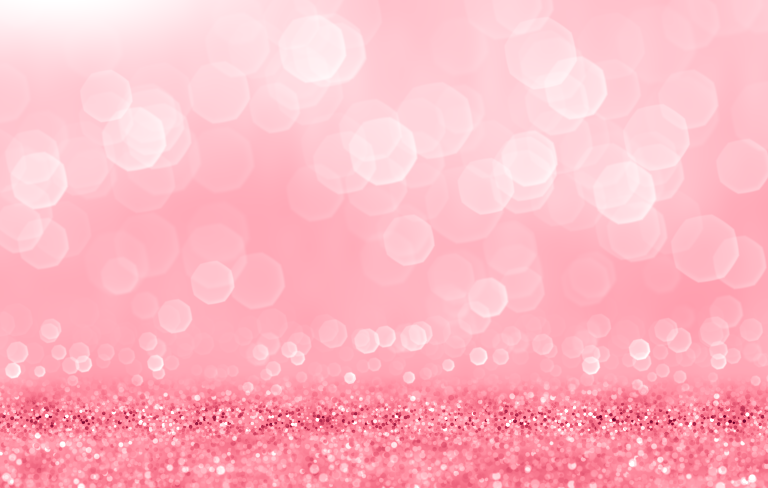
A Shadertoy shader for this background:

```glsl
const float FOCUS_Y = 0.14;     // height of the sharp glitter band
const float GLITTER_TOP = 0.24; // where the glitter has faded out
const float FINE_GRAIN = 0.0068;
const float GRAIN_GROWTH = 1.55;
const int LARGE_DISCS = 85;
const int CLUSTER_DISCS = 6;
const float CLUSTER_SPREAD = 0.05;
const float SMALL_CELL = 0.034;
const float SIDES = 8.0;
const float DISC_STRENGTH = 0.4;
const vec2 RIM_SIDE = vec2(0.8, -0.6);
const vec2 CORNER_GLOW = vec2(0.12, 1.05);
const vec2 CORNER_SIZE = vec2(0.46, 0.17);
const int LIGHTS = 8;           // main lights that the clusters gather around
const vec2 LIGHT[LIGHTS] = vec2[](vec2(1.28, 0.605), vec2(1.085, 0.675), vec2(0.275, 0.715),
    vec2(0.785, 0.69), vec2(1.0, 0.39), vec2(0.64, 0.9), vec2(0.08, 0.63), vec2(1.18, 0.82));

float hash(vec2 p) {
    vec3 q = fract(vec3(p.xyx) * 0.1031);
    q += dot(q, q.yzx + 33.33);
    return fract((q.x + q.y) * q.z);
}
vec2 hash2(vec2 p) { return vec2(hash(p + 17.3), hash(p + 71.9)); }

float noise(vec2 p) {
    vec2 i = floor(p), f = fract(p);
    f = f * f * (3.0 - 2.0 * f);
    return mix(mix(hash(i), hash(i + vec2(1, 0)), f.x),
               mix(hash(i + vec2(0, 1)), hash(i + vec2(1, 1)), f.x), f.y);
}

float glow(vec2 p, vec2 centre, vec2 size) {
    vec2 d = (p - centre) / size;
    return exp(-dot(d, d));
}

// Broad light shared by the backdrop and the discs
float lightMap(vec2 p) {
    float sum = 0.0;
    for (int i = 0; i < LIGHTS; i++) sum += glow(p, LIGHT[i], vec2(0.17, 0.14));
    return min(sum, 1.3);
}

// Pink ramp driven by one lightness value
vec3 pinkTone(float light) {
    float shade = max(0.6 - light, 0.0);
    return clamp(vec3(1.0 - 1.65 * shade * shade, light, mix(0.165, 1.0, light)), 0.0, 1.0);
}

// Soft polygon with a brighter rim on one side
float bokeh(vec2 d, float radius, float edge) {
    float dist = length(d);
    if (dist > radius * 1.4) return 0.0;
    float sector = 6.28319 / SIDES;
    float angle = mod(atan(d.y, d.x) + 0.2, sector) - 0.5 * sector;
    float side = dist * mix(1.0, cos(angle), 0.7) - radius * 0.96;
    float fill = 1.0 - smoothstep(-edge, edge, side);
    float rim = exp(-pow((side + edge) / (radius * 0.06 + edge), 2.0));
    float facing = 0.5 + 0.5 * dot(d / max(dist, 1e-4), RIM_SIDE);
    return fill * (0.65 + 0.35 * facing * dist / radius + 0.6 * rim * facing);
}

float discRadius(float y) { return 0.008 + 0.058 * smoothstep(0.14, 0.6, y); }

// Overlapping grains of random lightness above a darkest value
float glitter(vec2 p, float cell, float darkest, float pixel) {
    vec2 q = p / cell, id = floor(q);
    float soft = max(0.16, 0.6 * pixel / cell), light = 0.5;
    for (int k = 0; k < 9; k++) {
        vec2 c = id + vec2(k % 3 - 1, k / 3 - 1);
        vec2 centre = c + 0.5 + 0.8 * (hash2(c) - 0.5);
        float radius = 0.3 + 0.3 * hash(c + 5.1);
        float spark = smoothstep(0.82, 0.95, hash(c + 43.7));
        float value = mix(darkest, 0.8, hash(c + 29.4)) + 0.45 * spark;
        float mask = 1.0 - smoothstep(radius - soft, radius + soft, length(q - centre));
        light = mix(light, value, 0.9 * mask);
    }
    return light;
}

void mainImage(out vec4 fragColor, in vec2 fragCoord) {
    float pixel = 1.0 / iResolution.y;
    vec2 p = fragCoord * pixel;
    float aspect = iResolution.x * pixel;
    // Backdrop
    float light = mix(0.57, 0.645, smoothstep(0.13, 0.27, p.y));
    light += 0.11 * smoothstep(0.4, 0.95, p.y) + 0.06 * lightMap(p);
    light += 0.08 * (noise(p * 5.0) - 0.5) + 0.03 * (noise(p * vec2(22.0, 12.0)) - 0.5);
    // Large scattered discs: many faint, few bright
    for (int i = 0; i < LARGE_DISCS; i++) {
        float n = float(i);
        vec2 rnd = hash2(vec2(n, 3.0));
        vec2 centre = fract(n * vec2(0.7549, 0.5698) + 0.3 * hash2(vec2(n, 57.0)));
        centre = vec2(centre.x * aspect, mix(0.27, 1.04, centre.y));
        float radius = discRadius(centre.y) * mix(0.75, 1.25, rnd.x);
        float shape = bokeh(p - centre, radius, max(pixel, mix(0.007, 0.002, rnd.y)));
        if (shape > 0.0) light = mix(light, 1.0, shape * (0.07 + 0.25 * pow(rnd.y, 3.0)));
    }
    // Clusters spiral out of each main light and grow fainter
    for (int i = 0; i < LIGHTS * CLUSTER_DISCS; i++) {
        float n = float(i / LIGHTS), turn = 2.4 * n + 2.0 * float(i % LIGHTS);
        vec2 centre = LIGHT[i % LIGHTS] + CLUSTER_SPREAD * sqrt(n) * vec2(cos(turn), sin(turn));
        float radius = discRadius(centre.y) * mix(0.85, 1.1, hash(vec2(i, 4.0)));
        float power = DISC_STRENGTH / (1.0 + n);
        light = mix(light, 1.0, min(power * bokeh(p - centre, radius, max(pixel, 0.003)), 0.9));
    }
    // Small discs hovering above the glitter
    for (int k = 0; k < 9; k++) {
        vec2 c = floor(p / SMALL_CELL) + vec2(k % 3 - 1, k / 3 - 1);
        vec2 centre = (c + hash2(c + 9.0)) * SMALL_CELL;
        float band = smoothstep(0.15, 0.2, centre.y) * (1.0 - smoothstep(0.22, 0.38, centre.y));
        float power = band * (0.06 + 0.95 * pow(hash(c + 2.6), 5.0));
        float radius = discRadius(centre.y) * mix(0.75, 1.15, hash(c + 8.2));
        light = mix(light, 1.0, min(power * bokeh(p - centre, radius, max(pixel, 0.002)), 0.95));
    }
    // Glitter, coarser and softer away from the focus
    float away = p.y - FOCUS_Y;
    float medium = FINE_GRAIN * GRAIN_GROWTH;
    float grains = glitter(p, medium * GRAIN_GROWTH, 0.36, pixel);
    grains = mix(grains, glitter(p + 3.7, medium, 0.24, pixel), 0.35 + 0.65 * exp(-pow(away / 0.07, 2.0)));
    float sharp = exp(-pow(away / 0.03, 2.0));
    grains = mix(grains, 1.3 * glitter(p + 7.1, FINE_GRAIN, 0.1, pixel) - 0.14, sharp);
    grains += 0.18 * (noise(p * vec2(14.0, 22.0)) - 0.5);
    light = mix(light, grains, 1.0 - smoothstep(FOCUS_Y + 0.02, GLITTER_TOP, p.y));
    // White corner
    light = mix(light, 1.0, min(1.1 * glow(p, CORNER_GLOW, CORNER_SIZE), 1.0));
    fragColor = vec4(pinkTone(clamp(light, 0.0, 1.0)), 1.0);
}
```
